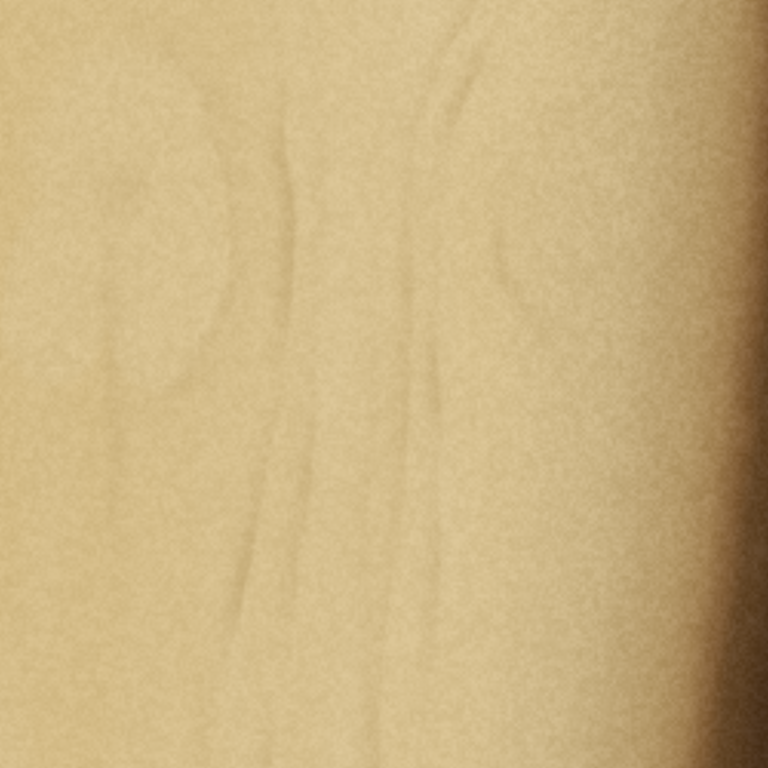
This texture is drawn by a three.js fragment shader. Its source:

```glsl
// Pale planed wood: soft vertical grain bowing between two faint knots,
// fine speckle, and a leaning shadowed edge at the right.
// Each feature is a soft mask that tints one base colour in turn.
varying vec2 vUv;

const vec3 PALE = vec3(0.850, 0.765, 0.580);
const vec3 HONEY = vec3(0.830, 0.732, 0.522);
const vec3 GRAIN = vec3(0.735, 0.630, 0.420);
const vec3 SHADE = vec3(0.775, 0.685, 0.500);
const vec3 TAN = vec3(0.705, 0.595, 0.405);
const vec3 UMBER = vec3(0.630, 0.500, 0.320);
const vec3 BROWN = vec3(0.500, 0.360, 0.210);
const vec3 DARK = vec3(0.380, 0.268, 0.150);
const vec3 DEEP = vec3(0.250, 0.160, 0.090);

float hash(vec2 p) {
  vec3 q = fract(vec3(p.xyx) * 0.1031);
  q += dot(q, q.yzx + 33.33);
  return fract((q.x + q.y) * q.z);
}

float noise(vec2 p) {
  vec2 i = floor(p);
  vec2 f = fract(p);
  f = f * f * (3.0 - 2.0 * f);
  float low = mix(hash(i), hash(i + vec2(1.0, 0.0)), f.x);
  float high = mix(hash(i + vec2(0.0, 1.0)), hash(i + vec2(1.0, 1.0)), f.x);
  return mix(low, high, f.y);
}

// Octaves of noise, centred on zero.
float fbm(vec2 p) {
  float sum = 0.0;
  float gain = 0.5;
  for (int i = 0; i < 4; i++) {
    sum += gain * (noise(p) - 0.5);
    p = p * 2.03 + 17.1;
    gain *= 0.5;
  }
  return sum;
}

// Distance from an ellipse centre, 1 on its rim.
float oval(vec2 p, vec2 centre, vec2 radii) {
  return length((p - centre) / radii);
}

// Soft filled ellipse.
float blob(vec2 p, vec2 centre, vec2 radii, float blur) {
  return 1.0 - smoothstep(1.0 - blur, 1.0 + blur, oval(p, centre, radii));
}

// Broken growth line: crisp on one side, fading to the left.
float grainLine(vec2 p, float waist, float top, float foot, float seed) {
  float up = max(p.y - 0.70, 0.0) / 0.30;
  float down = max(0.68 - p.y, 0.0) / 0.68;
  float x = waist + top * up * up + foot * down * sqrt(down);
  float d = p.x - x - 0.014 * (noise(vec2(p.y * 11.0, seed)) - 0.5);
  float profile = d > 0.0 ? exp(-d * d / 0.00003) : exp(-d * d / 0.00030);
  return profile * (0.15 + 0.85 * smoothstep(0.2, 0.8, noise(vec2(p.y * 8.0, seed + 9.0))));
}

float grainLines(vec2 p) {
  float g = 0.90 * grainLine(p, 0.376, -0.030, -0.120, 1.0);
  g += 0.65 * grainLine(p, 0.418, -0.025, -0.075, 2.0);
  g += 0.55 * grainLine(p, 0.532, 0.085, -0.045, 3.0);
  g += 0.80 * grainLine(p, 0.568, 0.100, -0.008, 4.0);
  return g + 0.20 * grainLine(p, 0.490, 0.040, -0.010, 5.0);
}

// Pale lobes of the left knot.
float knotLobes(vec2 p) {
  float lobes = blob(p, vec2(0.075, 0.620), vec2(0.070, 0.125), 0.10);
  lobes = max(lobes, blob(p, vec2(0.210, 0.660), vec2(0.085, 0.170), 0.09));
  return max(lobes, blob(p, vec2(0.165, 0.800), vec2(0.125, 0.145), 0.20));
}

// Darkening at distance d past the slanted right edge.
vec3 edgeShadow(vec3 c, float d) {
  c = mix(c, SHADE, 0.9 * smoothstep(-0.36, -0.11, d));
  c = mix(c, TAN, smoothstep(-0.19, -0.055, d));
  c = mix(c, UMBER, smoothstep(-0.080, -0.018, d));
  c = mix(c, BROWN, smoothstep(-0.035, 0.006, d));
  c = mix(c, DARK, smoothstep(-0.005, 0.028, d));
  return mix(c, DEEP, 0.7 * smoothstep(0.025, 0.080, d));
}

void main() {
  vec2 uv = vUv;
  vec2 warp = vec2(fbm(uv * 11.0), fbm(uv * 11.0 + 40.0));
  vec2 p = uv + 0.035 * warp;

  // Warm tint at the left with lengthwise mottling.
  float warmth = 1.0 - smoothstep(0.05, 0.50, uv.x);
  float mottle = fbm(vec2(p.x * 16.0, p.y * 3.0));
  vec3 color = mix(PALE, HONEY, 0.20 + 0.60 * warmth + 0.70 * mottle);

  // Left knot: pale lobes, a smudged heart and a streak trailing down.
  color = mix(color, PALE, 0.55 * knotLobes(p));
  float trail = exp(-pow((p.x - 0.147) / 0.014, 2.0));
  trail *= smoothstep(0.18, 0.45, p.y) * (1.0 - smoothstep(0.60, 0.78, p.y));
  float heart = blob(p, vec2(0.140, 0.755), vec2(0.055, 0.045), 0.60);
  float dim = 0.28 * heart * noise(p * 28.0) + 0.22 * trail;
  float halo = oval(p, vec2(0.160, 0.710), vec2(0.148, 0.235)) - 1.0;
  dim += 0.22 * smoothstep(-0.06, 0.02, halo) * exp(-halo * 7.0) * smoothstep(0.12, 0.25, p.x);

  // Right knot: broken faint rim around a dull centre.
  float rim = oval(p, vec2(0.745, 0.710), vec2(0.100, 0.140)) - 1.0;
  dim += 0.36 * exp(-rim * rim * 60.0) * noise(p * 12.0) * (1.0 - smoothstep(0.66, 0.80, p.x));
  dim += 0.10 * blob(p, vec2(0.740, 0.710), vec2(0.090, 0.150), 0.60);
  dim += 0.50 * grainLines(uv + 0.010 * warp);
  color = mix(color, GRAIN, clamp(dim, 0.0, 0.7));

  // Slanted shadow, then speckle that roughens toward the shade.
  float edge = 0.915 + 0.133 * uv.y - 0.035 * uv.y * uv.y;
  color = edgeShadow(color, uv.x - edge + 0.015 * warp.x);
  float speckle = 0.5 * fbm(uv * 55.0) + noise(uv * 125.0) + noise(uv * 250.0 + 7.0) - 1.0;
  color += mix(0.030, 0.042, smoothstep(0.5, 0.9, uv.x)) * speckle * vec3(0.9, 0.95, 1.15);
  gl_FragColor = vec4(color, 1.0);
}
```
